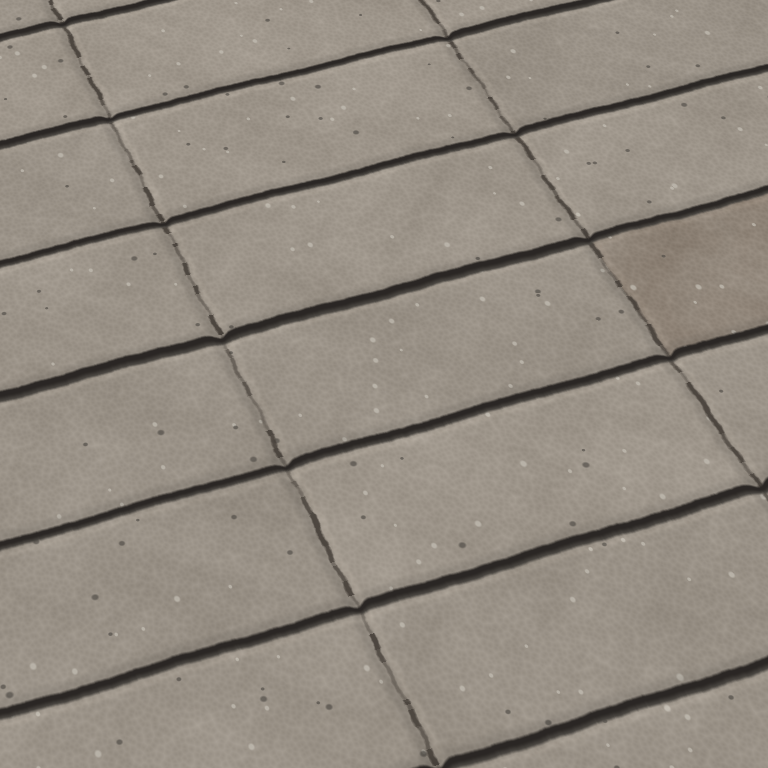
Give the GLSL for this texture, as a Shadertoy shader.

```glsl
// Rows of grey-brown paving bricks seen at a slant, with dark bed joints and thin crumbling cross joints.

const vec3 FACE = vec3(0.612, 0.58, 0.538);
const vec3 STAIN = vec3(0.53, 0.48, 0.43);
const vec3 JOINT_DARK = vec3(0.165, 0.15, 0.14);
const vec3 JOINT_GREY = vec3(0.30, 0.285, 0.265);
const vec3 CRUMB = vec3(0.27, 0.245, 0.22);
const vec3 CHIP = vec3(0.76, 0.74, 0.70);
const vec2 STAINED_BRICK = vec2(1.0, 2.0);

// Maps brick space (one column wide, four rows deep) onto the canvas.
const mat3 GROUND = mat3(0.4596, 0.1408, 0.0358,
                         0.2345, -0.6776, -0.1897,
                         0.1432, 0.8464, 1.0);

float hash(vec2 p) {
    vec3 q = fract(p.xyx * vec3(0.1031, 0.1030, 0.0973));
    q += dot(q, q.yzx + 33.33);
    return fract((q.x + q.y) * q.z);
}

// Cellular noise: x is the distance to the nearest point, y its random id.
vec2 cellular(vec2 p) {
    vec2 base = floor(p);
    vec2 nearest = vec2(9.0, 0.0);
    for (int j = -1; j <= 1; j++) {
        for (int i = -1; i <= 1; i++) {
            vec2 cell = base + vec2(i, j);
            vec2 point = cell + vec2(hash(cell + 17.3), hash(cell + 71.9));
            float d = distance(p, point);
            if (d < nearest.x) nearest = vec2(d, hash(cell + 43.7));
        }
    }
    return nearest;
}

// Layered sines in roughly -1..1, stretched along the bricks.
float mottle(vec2 p) {
    float sum = 0.0, amp = 0.5;
    for (int i = 0; i < 4; i++) {
        p += 0.6 * sin(p.yx * 1.3 + float(i));
        sum += amp * sin(p.x + 1.7) * sin(p.y + 0.6);
        p = mat2(1.6, 1.1, -1.1, 1.6) * p;
        amp *= 0.6;
    }
    return sum;
}

// Sparse dots; density is the share of cells that carry one.
float specks(vec2 p, float density, float radius) {
    vec2 c = cellular(p);
    float size = radius * (0.6 + 0.7 * fract(c.y * 57.0));
    return step(1.0 - density, c.y) * (1.0 - smoothstep(size * 0.4, size, c.x));
}

// Soft band of the given half width around zero.
float band(float d, float halfWidth, float blur) {
    return 1.0 - smoothstep(halfWidth - blur, halfWidth + blur, abs(d));
}

vec3 brickFace(vec2 p, vec2 brick) {
    vec3 col = FACE * (1.0 + 0.035 * (hash(brick + 5.2) - 0.5));
    float stained = 1.0 - step(0.1, distance(brick, STAINED_BRICK));
    col = mix(col, STAIN, stained * (0.6 + 0.3 * mottle(p * vec2(9.0, 4.0))));

    // Broad clouds, then fine grain
    col += 0.028 * mottle(p * vec2(8.0, 3.5));
    col += 0.016 * mottle(p * vec2(42.0, 19.0) + 3.0);
    col += 0.05 * (cellular(p * vec2(85.0, 29.0)).x - 0.48);

    // Pale chips and dark pits
    col = mix(col, CHIP, 0.75 * specks(p * vec2(17.0, 5.5) + 40.0, 0.14, 0.13));
    col = mix(col, JOINT_GREY, 0.65 * specks(p * vec2(15.0, 6.5) + 90.0, 0.09, 0.13));
    return col;
}

// Crumbling joint between columns, with worn edges either side.
vec3 crossJoint(vec3 col, vec2 p, float x, float blur) {
    float wobble = 0.0025 * sin(p.y * 9.0) + 0.002 * sin(p.y * 31.0 + p.x);
    float crumble = cellular(vec2(round(p.x) * 7.0, p.y * 11.0)).y;
    float rough = cellular(p * vec2(110.0, 34.0)).x;
    x += wobble;
    col *= 1.0 - 0.09 * band(x + 0.014, 0.012, 0.012);
    col *= 1.0 + 0.05 * band(x - 0.017, 0.006, 0.007);
    float halfWidth = 0.0035 + 0.004 * crumble + 0.003 * (rough - 0.5);
    float strength = 0.4 + 0.5 * smoothstep(0.15, 0.7, crumble);
    return mix(col, CRUMB, strength * band(x, halfWidth, blur));
}

// Deep joint between rows: shaded upper lip, dark gap, lit lower lip.
vec3 bedJoint(vec3 col, vec2 p, float x, float y, float blur) {
    float crossing = exp(-pow(x / 0.018, 2.0));
    float halfWidth = 0.029 + 0.013 * hash(vec2(floor(p.x), round(p.y)) + 8.4);
    halfWidth *= 1.0 - 0.35 * crossing;
    y -= 0.025 * crossing + 0.006 * sin(p.x * 14.0 + p.y);
    y += 0.006 * mottle(p * vec2(60.0, 2.0));
    col *= 1.0 - 0.08 * band(y + 0.055, 0.03, 0.03);
    col *= 1.0 + 0.06 * band(y - 0.065, 0.015, 0.02);
    vec3 gap = mix(JOINT_DARK, JOINT_GREY, smoothstep(-0.2, 1.0, y / halfWidth));
    return mix(col, gap, band(y, halfWidth, blur));
}

void mainImage(out vec4 fragColor, in vec2 fragCoord) {
    vec3 ground = inverse(GROUND) * vec3(fragCoord / iResolution.xy, 1.0);
    vec2 p = ground.xy / ground.z * vec2(1.0, 4.0);
    vec2 blur = max(fwidth(p), vec2(0.003, 0.012));
    vec2 offset = p - round(p);

    vec3 col = brickFace(p, floor(p));
    col = crossJoint(col, p, offset.x, blur.x);
    col = bedJoint(col, p, offset.x, offset.y, blur.y);
    fragColor = vec4(clamp(col, 0.0, 1.0), 1.0);
}
```
